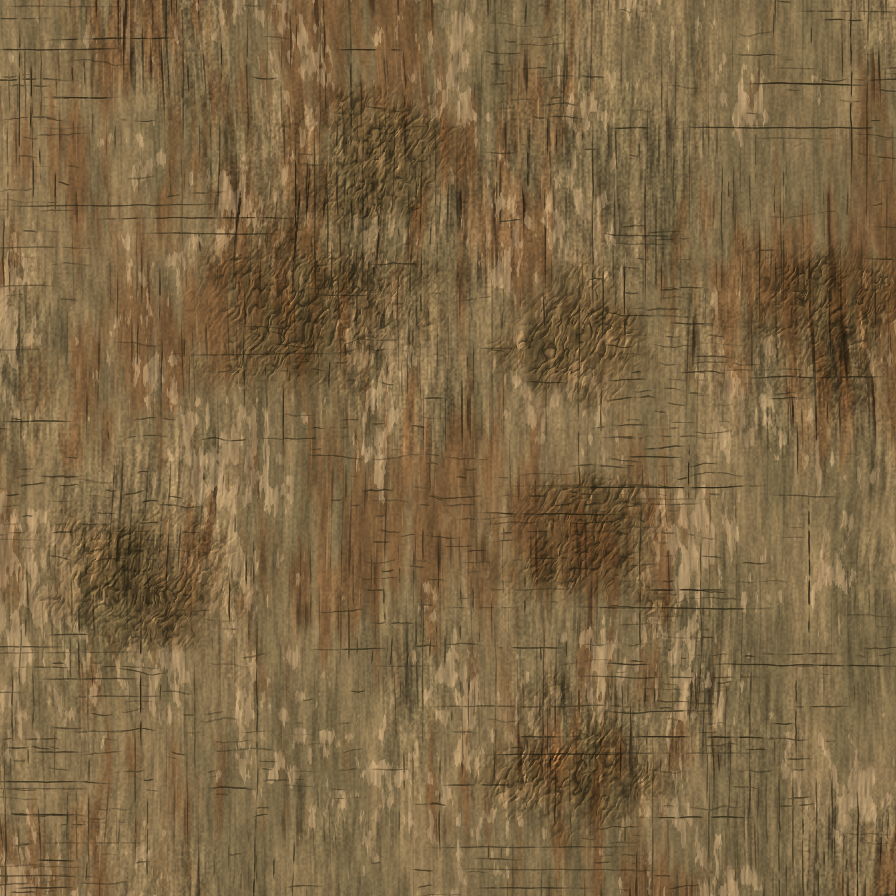
Write a Shadertoy shader that draws this texture.

```glsl
// Weathered wooden panel: olive and tan grain with soft rusty stains and pale flakes.
// Stretched noise makes the grain, calm in some areas and rough in others; scattered
// cells hold thin straight cracks and dark, finely creased patches lit as a relief.

#define OLIVE vec3(0.458, 0.397, 0.270)
#define TAN vec3(0.548, 0.457, 0.315)
#define RUST vec3(0.46, 0.31, 0.18)
#define CREAM vec3(0.72, 0.60, 0.44)
#define CRACK_COLOR vec3(0.15, 0.13, 0.075)
#define GRAIN_CALM 0.34
#define GRAIN_ROUGH 0.62
#define RUST_AMOUNT 0.62
#define CRACK_WIDTH 0.0014
#define PATCH_CELLS 4.0
#define PATCH_CHANCE 0.36

float hash(vec2 p) {
    vec3 q = fract(p.xyx * 0.1031);
    q += dot(q, q.yzx + 33.33);
    return fract((q.x + q.y) * q.z);
}

float noise(vec2 p) {
    vec2 i = floor(p), f = fract(p);
    f = f * f * (3.0 - 2.0 * f);
    float low = mix(hash(i), hash(i + vec2(1, 0)), f.x);
    float high = mix(hash(i + vec2(0, 1)), hash(i + vec2(1, 1)), f.x);
    return mix(low, high, f.y);
}

float fbm(vec2 p) {
    float sum = 0.0, amp = 0.533;
    for (int i = 0; i < 4; i++) {
        sum += amp * noise(p);
        p = p * 2.03 + 17.3;
        amp *= 0.5;
    }
    return sum;
}

// Thin tapered lines along x, one per cell, gathered in clusters
float cracks(vec2 p, vec2 cells, float wobble, float seed) {
    p.y += wobble * (fbm(p * 24.0 + seed) - 0.5);
    vec2 q = p * cells, base = floor(q);
    float ink = 0.0;
    for (int i = -1; i <= 1; i++) {
        vec2 id = base + vec2(i, 0);
        vec2 key = id + seed;
        float cluster = smoothstep(0.48, 0.8, noise(id / cells * 7.0 + seed));
        float present = step(0.95 - 0.6 * cluster, hash(key));
        float reach = 0.15 + 0.75 * pow(hash(key + 31.0), 2.0);
        float along = q.x - id.x - mix(0.2, 0.8, hash(key + 57.0));
        float level = mix(0.2, 0.8, hash(key + 83.0)) + 0.25 * along * (hash(key + 99.0) - 0.5);
        float across = abs(q.y - base.y - level) / cells.y;
        float taper = smoothstep(0.0, 0.5, 1.0 - abs(along) / reach);
        float strength = mix(0.25, 1.0, hash(key + 121.0));
        float line = 1.0 - smoothstep(0.0002, CRACK_WIDTH, across);
        ink = max(ink, present * taper * strength * line);
    }
    return ink * smoothstep(0.05, 0.45, noise(p * 90.0 + seed));
}

// Ragged blobs scattered over a coarse grid
float patches(vec2 p) {
    p += 0.13 * (vec2(fbm(p * 16.0), fbm(p * 16.0 + 50.0)) - 0.5);
    vec2 q = p * PATCH_CELLS, base = floor(q);
    float mask = 0.0;
    for (int y = -1; y <= 1; y++)
    for (int x = -1; x <= 1; x++) {
        vec2 id = base + vec2(x, y), key = id + 23.0;
        vec2 center = id + mix(vec2(0.25), vec2(0.75), vec2(hash(key + 7.0), hash(key + 19.0)));
        vec2 radius = mix(vec2(0.24, 0.28), vec2(0.58, 0.4), hash(key + 43.0));
        float d = length((q - center) / radius);
        mask = max(mask, step(hash(key), PATCH_CHANCE) * (1.0 - smoothstep(0.3, 1.15, d)));
    }
    return mask;
}

// Fine creased height field with slanting folds
float crumple(vec2 p) {
    p += 0.014 * vec2(fbm(p * 50.0), fbm(p * 50.0 + 9.0));
    p.x -= 0.5 * p.y;
    float wide = abs(noise(p * vec2(150, 55)) * 2.0 - 1.0);
    float fine = abs(noise(p * vec2(300, 130) + 5.0) * 2.0 - 1.0);
    return wide + 0.7 * fine;
}

void mainImage(out vec4 fragColor, in vec2 fragCoord) {
    vec2 p = fragCoord / iResolution.y;
    vec2 grain = p + vec2(0.012 * (noise(p * vec2(9, 6)) - 0.5), 0);
    float rough = smoothstep(0.4, 0.64, fbm(p * vec2(6, 5) + 75.0));

    // Wood tone and vertical fibres
    float tone = fbm(p * vec2(9, 7) + 3.0);
    float streak = fbm(grain * vec2(62, 8));
    float fibre = fbm(grain * vec2(165, 19) + 60.0);
    float hair = noise(grain * vec2(430, 60));
    float speck = noise(p * vec2(450, 390));
    vec3 col = mix(OLIVE, TAN, smoothstep(0.3, 0.7, 0.45 * tone + 0.55 * streak));

    // Rusty stains, soft at large scale and broken up by the grain
    float stain = 0.55 * fbm(p * vec2(7, 5) + 20.0) + 0.45 * fbm(grain * vec2(85, 12) + 33.0);
    float rust = smoothstep(0.47, 0.66, stain);
    col = mix(col, RUST, RUST_AMOUNT * rust);
    float shade = (fibre - 0.5) + 0.5 * (hair - 0.5) + 0.45 * (speck - 0.5) + 0.3 * (streak - 0.5);
    col *= 1.0 + mix(GRAIN_CALM, GRAIN_ROUGH, rough) * shade;

    // Sharp dark and pale hairlines along the grain, densest in rough stains
    float wear = 0.15 + 0.35 * rust + 0.35 * rough;
    float darkHair = smoothstep(0.76, 0.92, noise(grain * vec2(320, 13) + 90.0));
    float paleHair = smoothstep(0.8, 0.94, noise(grain * vec2(340, 24) + 140.0));
    col *= 1.0 - 0.65 * wear * darkHair;
    col = mix(col, CREAM, 0.55 * wear * paleHair);

    // Small crisp flakes where the surface has peeled
    float peel = 0.5 * fbm(grain * vec2(135, 45) + 7.0) + 0.5 * fbm(p * vec2(12, 8) + 40.0);
    float flake = smoothstep(0.59, 0.635, peel + 0.03 * (rough - 0.6));
    col = mix(col, CREAM * (0.6 + 0.5 * fibre + 0.3 * hair), 0.6 * flake);

    // Dark creased patches with relief light from the upper left
    float mask = patches(p);
    vec2 lightStep = vec2(-0.0007, 0.0007);
    float relief = crumple(p - lightStep) - crumple(p + lightStep);
    float crease = 1.0 - smoothstep(0.05, 0.5, crumple(p));
    col *= mix(vec3(1), vec3(0.80, 0.75, 0.67), mask);
    col *= 1.0 + relief * (0.03 + 0.05 * rough + 0.45 * mask);
    col = mix(col, CRACK_COLOR, 0.75 * crease * mask);

    // Long straight cracks both ways, then short jagged ones
    float ink = cracks(p, vec2(6, 60), 0.004, 5.0);
    ink = max(ink, cracks(p.yx, vec2(7, 75), 0.003, 70.0));
    ink = max(ink, 0.75 * cracks(p, vec2(22, 95), 0.014, 140.0));
    ink = max(ink, 0.75 * cracks(p.yx, vec2(16, 120), 0.005, 210.0));
    col = mix(col, CRACK_COLOR, 0.9 * ink);

    fragColor = vec4(clamp(col, 0.0, 1.0), 1.0);
}
```
